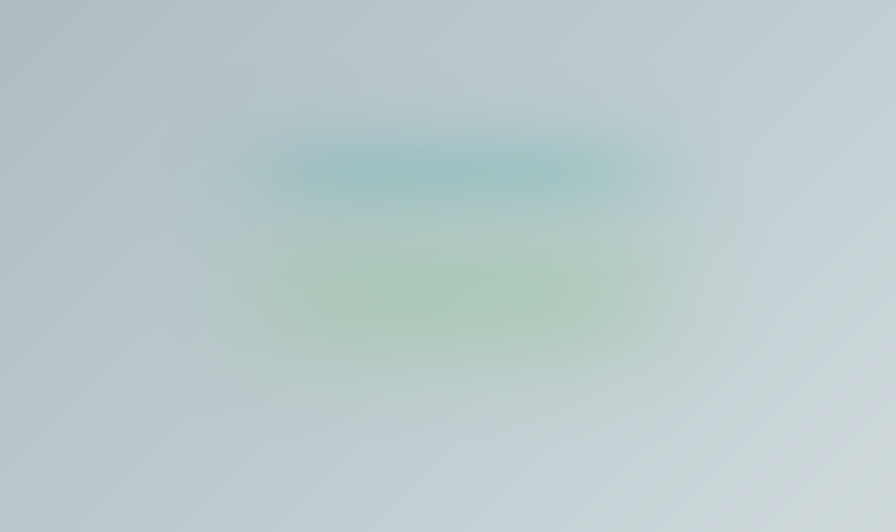
Write a Shadertoy shader that draws this background.

```glsl
// A pale blue-grey diagonal gradient with two soft horizontal glows, teal over green.
// Each glow is a box blurred by a Gaussian, evaluated in closed form, inside a faint
// rounded halo from a distance function; lengths are fractions of the canvas width.

const vec3 SLATE = vec3(0.684, 0.736, 0.760);
const vec3 MIST  = vec3(0.812, 0.853, 0.864);
const vec3 TEAL  = vec3(0.320, 0.690, 0.655);
const vec3 GREEN = vec3(0.506, 0.760, 0.530);

// Smooth approximation of the error function, clamped where it saturates
vec2 erfApprox(vec2 x) {
    x = clamp(x, -3.0, 3.0);
    return tanh(x * (1.1283 + 0.1009 * x * x));
}

// Coverage of an axis-aligned box after a Gaussian blur of width sigma per axis
float blurredBox(vec2 p, vec2 halfSize, vec2 sigma) {
    vec2 scale = 1.0 / (sigma * sqrt(2.0));
    vec2 coverage = 0.5 * (erfApprox((p + halfSize) * scale)
                         - erfApprox((p - halfSize) * scale));
    return coverage.x * coverage.y;
}

// Signed distance to a box with rounded corners
float roundedBox(vec2 p, vec2 halfSize, float radius) {
    vec2 q = abs(p) - halfSize + radius;
    return length(max(q, 0.0)) + min(max(q.x, q.y), 0.0) - radius;
}

// Lays a blurred, translucent bar over the base colour
vec3 addGlow(vec3 base, vec3 tint, vec2 p, vec2 halfSize, vec2 sigma, float opacity) {
    return mix(base, tint, opacity * blurredBox(p, halfSize, sigma));
}

// Faint veil with a fine rim that strengthens a little towards its middle
vec3 addHalo(vec3 base, vec3 tint, vec2 p, vec2 halfSize, float radius) {
    float d = roundedBox(p, halfSize, radius);
    float rim = 1.0 - smoothstep(-0.003, 0.003, d);
    float body = smoothstep(0.0, 0.12, -d);
    return mix(base, tint, 0.012 * rim + 0.018 * body);
}

// Gradient from the upper left corner to the lower right, with 45 degree contours
vec3 diagonalGradient(vec2 p, vec2 canvas) {
    float t = (p.x + canvas.y - p.y) / (canvas.x + canvas.y);
    return mix(SLATE, MIST, t);
}

void mainImage(out vec4 fragColor, in vec2 fragCoord) {
    vec2 canvas = iResolution.xy / iResolution.x;
    vec2 p = fragCoord / iResolution.x;

    // Offsets from the glow centres, which are fractions of the canvas
    vec2 fromTeal  = p - canvas * vec2(0.508, 0.678);
    vec2 fromGreen = p - canvas * vec2(0.508, 0.443);

    vec3 color = diagonalGradient(p, canvas);
    color = addHalo(color, GREEN, fromGreen, vec2(0.354, 0.163), 0.145);
    color = addGlow(color, GREEN, fromGreen, vec2(0.205, 0.043), vec2(0.062, 0.051), 0.48);
    color = addHalo(color, TEAL, fromTeal, vec2(0.326, 0.124), 0.110);
    color = addGlow(color, TEAL, fromTeal, vec2(0.205, 0.021), vec2(0.058, 0.036), 0.54);

    fragColor = vec4(color, 1.0);
}
```
